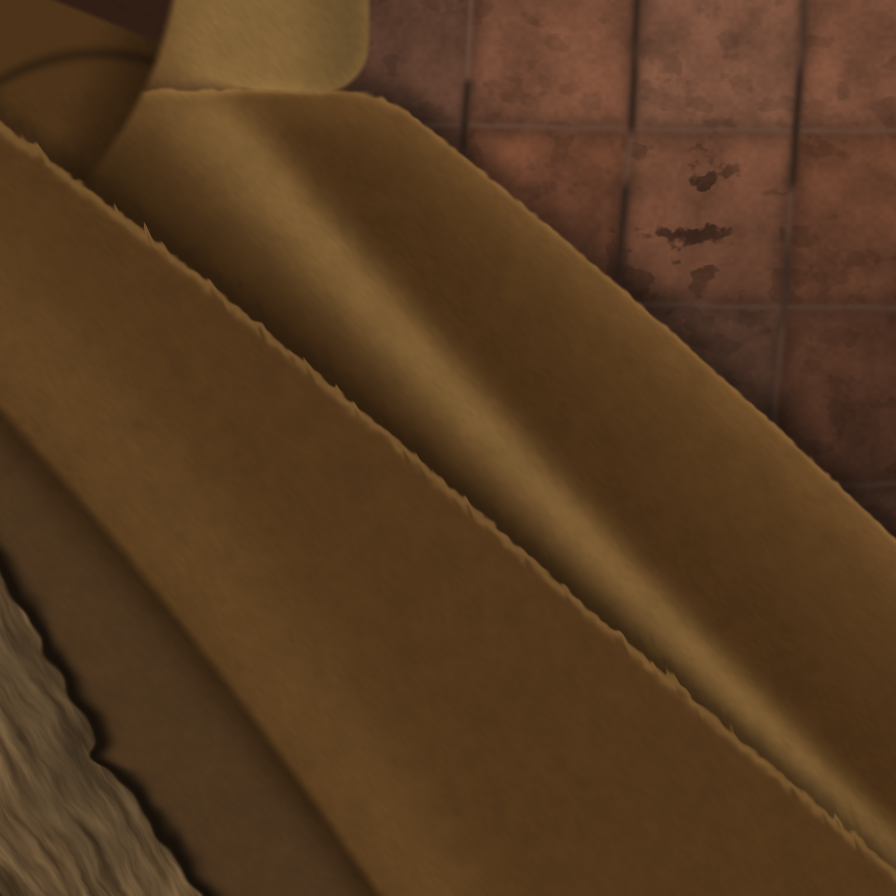
Reproduce this texture procedurally as a Shadertoy shader.

```glsl
float hash(vec2 p) {
    return fract(sin(dot(p, vec2(127.1, 311.7))) * 43758.5);
}

float noise(vec2 p) {
    vec2 i = floor(p), f = fract(p);
    f = f * f * (3.0 - 2.0 * f);
    return mix(mix(hash(i), hash(i + vec2(1, 0)), f.x),
               mix(hash(i + vec2(0, 1)), hash(i + vec2(1, 1)), f.x), f.y);
}

float fbm(vec2 p) {
    float sum = 0.0, amp = 0.5;
    for (int i = 0; i < 4; i++) {
        sum += amp * noise(p);
        p = mat2(1.6, 1.2, -1.2, 1.6) * p;
        amp *= 0.5;
    }
    return sum / 0.94;
}

// Height at x of a bowed line from a to b
float bend(float x, vec2 a, vec2 b, float sag, float skew) {
    float t = (x - a.x) / (b.x - a.x);
    return mix(a.y, b.y, t) + 4.0 * sag * t * (1.0 - t) * (1.0 - skew * t);
}

float cover(float d, float soft) { return smoothstep(-soft, soft, d); }

float bell(float d, float width) { return exp(-d * d / (width * width)); }

float smoothMin(float a, float b, float k) {
    float h = max(k - abs(a - b), 0.0) / k;
    return min(a, b) - h * h * k * 0.25;
}

float roundBox(vec2 p, vec2 halfSize, float radius) {
    vec2 q = abs(p) - halfSize + radius;
    return length(max(q, 0.0)) + min(max(q.x, q.y), 0.0) - radius;
}

vec3 tileFloor(vec2 p) {
    float depth = 1.0 - p.y;
    vec2 grid = vec2((p.x + 0.07 * depth - 0.527) / 0.186,
                     (depth - 0.141 - 0.012 * (p.x - 0.5)) / 0.197);
    grid += 0.025 * (vec2(noise(p * 22.0), noise(p * 22.0 + 40.0)) - 0.5);
    vec2 id = floor(grid);
    vec2 gap = 0.5 - abs(fract(grid) - 0.5);
    float mottle = fbm(p * 24.0);
    vec3 clay = mix(vec3(0.41, 0.25, 0.17), vec3(0.43, 0.29, 0.22), hash(id + 3.0));
    clay *= 0.78 + 0.42 * mottle + 0.08 * (noise(p * 190.0) - 0.5);
    clay *= mix(1.08, 0.62, smoothstep(0.1, 0.55, depth));
    clay *= mix(0.72, 1.0, smoothstep(0.42, 0.58, p.x));
    // Dark stains and pitting
    float stain = smoothstep(0.57, 0.68, fbm(p * vec2(32.0, 42.0) + 7.0));
    clay *= 1.0 - stain * (0.1 + 0.4 * bell(length(p - vec2(0.77, 0.76)), 0.07));
    // Grout with pale mortar and broken dark cracks
    float joint = max(bell(gap.x, 0.024), bell(gap.y, 0.021));
    float crack = bell(gap.x, 0.028) * smoothstep(0.4, 0.7, noise(p * 17.0 + 5.0));
    clay *= 1.0 - 0.2 * bell(min(gap.x, gap.y), 0.075);
    clay = mix(clay, vec3(0.42, 0.31, 0.25) * mix(1.05, 0.7, depth * 2.0), joint * 0.55);
    return mix(clay, vec3(0.15, 0.1, 0.075), crack * 0.7);
}

vec3 agedWood(vec2 p) {
    vec2 q = vec2(dot(p, vec2(0.52, -0.854)), dot(p, vec2(0.854, 0.52)));
    q.y += 0.025 * fbm(q * 14.0);
    float streak = fbm(q * vec2(14.0, 110.0));
    float patches = fbm(q * vec2(9.0, 26.0) + 9.0);
    vec3 wood = mix(vec3(0.18, 0.13, 0.08), vec3(0.5, 0.4, 0.27), streak);
    return wood * (0.62 + 0.75 * patches);
}

// Folded back cloth lit along its ridge
vec3 backCloth(vec2 p, float ridge, float front, float edge) {
    float r = (p.y - ridge) * 0.68;
    float rise = p.y - front;
    vec3 left = mix(vec3(0.23, 0.15, 0.07), vec3(0.37, 0.26, 0.135), smoothstep(0.0, 0.17, rise));
    vec3 right = mix(vec3(0.275, 0.18, 0.085), vec3(0.345, 0.235, 0.12), smoothstep(0.03, 0.22, r));
    right += vec3(0.07, 0.055, 0.035) * bell(edge - p.y, 0.05);
    vec3 col = mix(left, right, smoothstep(-0.02, 0.02, r));
    float width = mix(0.05, 0.023, p.x) * (r > 0.0 ? 0.8 : 1.15);
    float fade = smoothstep(0.97, 0.84, p.y);
    col = mix(col, vec3(0.5, 0.375, 0.21), bell(r, width) * 0.88 * fade);
    return col + vec3(0.1, 0.08, 0.05) * bell(edge - p.y, 0.007);
}

void mainImage(out vec4 fragColor, in vec2 fragCoord) {
    vec2 p = fragCoord / iResolution.xy;
    float soft = 0.0012 + 0.7 / iResolution.y;
    float fuzz = 0.004 * (noise(p * 110.0) - 0.5);
    float ridge = bend(p.x, vec2(0.241, 0.876), vec2(1.0, 0.05), -0.024, 0.0);
    float front = bend(p.x, vec2(0.0, 0.863), vec2(1.0, 0.03), 0.03, 1.2);
    float edge = smoothMin(0.9, bend(p.x, vec2(0.443, 0.885), vec2(1.0, 0.398), 0.013, 0.0), 0.035);
    vec3 col = tileFloor(p);

    // Back cloth and its rounded top lobe
    float lobe = roundBox(p - vec2(0.262, 1.015 - 0.05 * (p.x - 0.26)), vec2(0.15, 0.115), 0.06);
    col *= 1.0 - 0.35 * bell(max(p.y - edge, 0.0), 0.03);
    vec3 cloth = backCloth(p, ridge, front, edge);
    float backMask = cover(edge - p.y + fuzz, soft * 1.5) * smoothstep(0.44, 0.4, p.x - 0.6 * step(p.y, 0.9));
    backMask = max(backMask, cover(edge - p.y + fuzz, soft * 1.5));
    col = mix(col, cloth, backMask);
    vec3 lobeCol = mix(vec3(0.36, 0.25, 0.13), vec3(0.5, 0.38, 0.215), smoothstep(0.13, 0.24, p.x));
    lobeCol *= 1.0 - 0.22 * smoothstep(0.3, 0.41, p.x) + 0.12 * bell(lobe, 0.012);
    float blend = mix(0.03, soft * 2.0, smoothstep(0.19, 0.29, p.x));
    col = mix(col, lobeCol, cover(-lobe, blend));

    // Shadowed fold in the upper left corner
    float seam = 0.098 + 0.48 * (p.y - 0.8) + 0.015 * sin((p.y - 0.8) * 16.0);
    vec3 corner = mix(vec3(0.3, 0.2, 0.1), vec3(0.2, 0.13, 0.06), smoothstep(0.09, 0.0, seam - p.x));
    corner *= 1.0 - 0.3 * bell(p.y - 0.91 - 0.55 * p.x + 2.5 * p.x * p.x, 0.008);
    corner = mix(corner, vec3(0.19, 0.115, 0.08), cover(p.y - 1.0 + 0.4 * (p.x - 0.06), 0.004));
    col = mix(col, corner, cover(seam - p.x, 0.007));

    // Front panel with a frayed lit hem
    float strand = pow(noise(vec2(p.x * 150.0 + p.y * 45.0, p.y * 35.0)), 5.0);
    float hem = (front - p.y) * 0.77 + fuzz + 0.008 * strand;
    col *= 1.0 - 0.25 * bell(min(hem, 0.0), 0.018);
    float fold = bend(p.x, vec2(0.0, 0.544), vec2(0.417, 0.01), 0.02, 0.0);
    float drop = (p.y - fold) * 0.64;
    vec3 panel = mix(vec3(0.315, 0.21, 0.105), vec3(0.365, 0.255, 0.13), bell(drop - 0.06, 0.075));
    panel = mix(panel, vec3(0.47, 0.345, 0.19), bell(hem - 0.004, 0.006) * 0.8);
    vec3 under = mix(vec3(0.29, 0.205, 0.12), vec3(0.21, 0.14, 0.07), bell(drop, 0.03));
    panel = mix(under, panel, cover(drop, 0.008));
    col = mix(col, panel, cover(hem, soft));

    // Wool nap along the diagonal
    float nap = noise(vec2((p.x + p.y) * 190.0, (p.x - p.y) * 75.0)) - 0.5;
    float isCloth = max(backMask, cover(-lobe, 0.004));
    col *= 1.0 + isCloth * (0.055 * nap + 0.1 * (fbm(p * 40.0) - 0.5));

    // Weathered plank with a chipped, shadowed rim
    float rim = bend(p.x, vec2(0.0, 0.362), vec2(0.22, 0.0), -0.01, 0.0);
    float chip = 0.018 * bell(p.y - 0.155, 0.012) + 0.01 * (noise(p * 45.0) - 0.5);
    float plank = (rim - p.y) * 0.52 - chip;
    col *= 1.0 - 0.7 * bell(plank + 0.006, 0.013);
    col = mix(col, agedWood(p), cover(plank, soft * 1.5));
    fragColor = vec4(col, 1.0);
}
```
